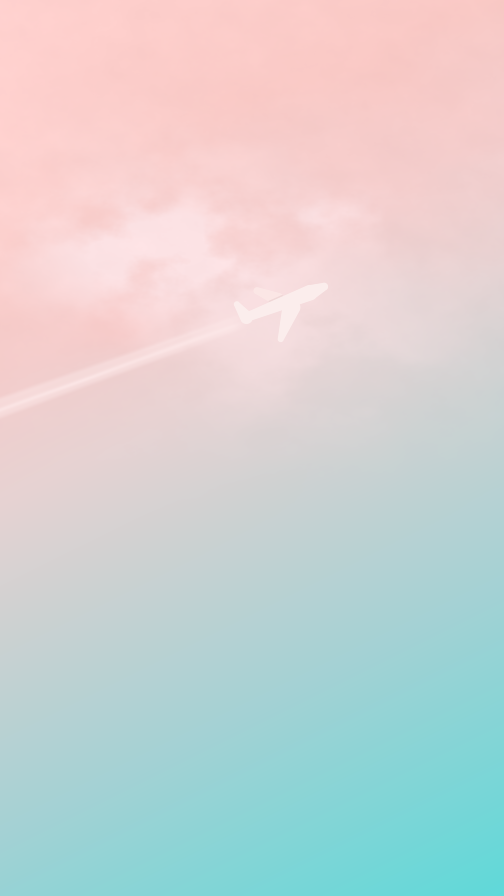
Reproduce this background procedurally as a WebGL 1 fragment shader.

```glsl
precision highp float;
uniform vec2 u_resolution;

// Canvas is one unit wide and HEIGHT units tall
const float HEIGHT = 1.7778;
const vec3 CLOUD = vec3(0.99, 0.895, 0.905);
const vec3 ROSE = vec3(0.975, 0.775, 0.765);
const vec3 BLUSH = vec3(1.0, 0.82, 0.81);
const vec3 PLANE = vec3(0.985, 0.93, 0.925);
const vec3 FAR_WING = vec3(0.985, 0.905, 0.90);
const vec3 WING_SHADE = vec3(0.93, 0.83, 0.83);
const vec3 TRAIL = vec3(0.99, 0.91, 0.91);

float hash(vec2 cell) {
  vec3 h = fract(cell.xyx * 0.1031);
  h += dot(h, h.yzx + 33.33);
  return fract((h.x + h.y) * h.z);
}

float valueNoise(vec2 p) {
  vec2 cell = floor(p);
  vec2 f = fract(p);
  f = f * f * (3.0 - 2.0 * f);
  float low = mix(hash(cell), hash(cell + vec2(1.0, 0.0)), f.x);
  float high = mix(hash(cell + vec2(0.0, 1.0)), hash(cell + 1.0), f.x);
  return mix(low, high, f.y);
}

float fbm(vec2 p) {
  float sum = 0.0;
  float weight = 0.5;
  for (int i = 0; i < 6; i++) {
    sum += weight * valueNoise(p);
    p = mat2(1.6, 1.2, -1.2, 1.6) * p + 7.3;
    weight *= 0.54;
  }
  return sum;
}

// Blend toward the next colour between two gradient positions
vec3 stopTo(vec3 base, vec3 next, float from, float to, float t) {
  return mix(base, next, clamp((t - from) / (to - from), 0.0, 1.0));
}

vec3 skyColor(float t) {
  vec3 c = BLUSH;
  c = stopTo(c, vec3(0.975, 0.785, 0.77), 0.0, 0.2, t);
  c = stopTo(c, vec3(0.955, 0.80, 0.795), 0.2, 0.335, t);
  c = stopTo(c, vec3(0.90, 0.825, 0.825), 0.335, 0.442, t);
  c = stopTo(c, vec3(0.81, 0.82, 0.82), 0.442, 0.542, t);
  c = stopTo(c, vec3(0.64, 0.82, 0.83), 0.542, 0.73, t);
  return stopTo(c, vec3(0.37, 0.85, 0.85), 0.73, 1.0, t);
}

float glow(vec2 p, vec2 center, vec2 radius) {
  vec2 d = (p - center) / radius;
  return exp(-dot(d, d));
}

// Distance to a segment whose radius changes from ra to rb
float taper(vec2 p, vec2 a, vec2 b, float ra, float rb) {
  vec2 ab = b - a;
  float h = clamp(dot(p - a, ab) / dot(ab, ab), 0.0, 1.0);
  return length(p - a - ab * h) - mix(ra, rb, h);
}

float cover(float dist, float soft) {
  return 1.0 - smoothstep(-soft, soft, dist);
}

float planeBody(vec2 p) {
  float d = taper(p, vec2(0.486, 1.147), vec2(0.615, 1.197), 0.009, 0.0155);
  d = min(d, taper(p, vec2(0.615, 1.197), vec2(0.643, 1.209), 0.0155, 0.008));
  d = min(d, taper(p, vec2(0.578, 1.168), vec2(0.557, 1.105), 0.018, 0.006));
  return min(d, taper(p, vec2(0.489, 1.148), vec2(0.470, 1.174), 0.013, 0.006));
}

// Crisp-edged band with a bright core, running from the tail to the left edge
float trailAmount(vec2 p, vec2 tail, vec2 dir) {
  vec2 d = p - tail;
  float along = dot(d, dir);
  float across = dot(d, vec2(dir.y, -dir.x));
  float halfWidth = 0.014 + 0.009 * max(along, 0.0);
  float band = cover(abs(across) - halfWidth, 0.005);
  float core = exp(-pow((across + 0.004) / 0.0045, 2.0));
  float streak = 0.85 + 0.3 * valueNoise(vec2(along * 9.0, across * 180.0));
  return (0.42 * band * streak + 0.42 * core) * smoothstep(-0.02, 0.02, along);
}

void main() {
  vec2 p = gl_FragCoord.xy / u_resolution * vec2(1.0, HEIGHT);
  float pixel = 0.6 / u_resolution.x;

  // Diagonal sky, slightly warped near the top
  float puff = fbm(p * vec2(4.0, 6.0) + 3.0);
  float t = (HEIGHT - p.y + 0.5 * p.x) / (HEIGHT + 0.5);
  float upper = smoothstep(0.75, 1.3, p.y);
  vec3 color = skyColor(t + (puff - 0.5) * 0.07 * upper);
  color = mix(color, BLUSH, 0.7 * glow(p, vec2(0.0, 1.55), vec2(0.16, 0.3)));
  color = mix(color, ROSE, 0.6 * glow(p, vec2(0.24, 1.15), vec2(0.10, 0.06)));

  // Clouds
  float haze = glow(p, vec2(0.32, 1.28), vec2(0.27, 0.12));
  haze += 0.55 * glow(p, vec2(0.67, 1.35), vec2(0.12, 0.05));
  haze += 0.45 * glow(p, vec2(0.58, 1.10), vec2(0.28, 0.16));
  haze += 0.18 * glow(p, vec2(0.35, 1.48), vec2(0.35, 0.10));
  float wisps = smoothstep(0.3, 0.72, fbm(p * vec2(6.0, 9.0) + 11.0));
  color = mix(color, CLOUD, clamp(haze * (0.25 + 0.95 * wisps), 0.0, 0.9));
  color += (fbm(p * vec2(18.0, 24.0)) - 0.5) * 0.022 * upper;

  // Trail and airplane
  color = mix(color, TRAIL, trailAmount(p, vec2(0.475, 1.139), vec2(-0.941, -0.338)));
  float farWing = taper(p, vec2(0.551, 1.184), vec2(0.510, 1.201), 0.013, 0.007);
  float body = planeBody(p);
  color = mix(color, FAR_WING, 0.95 * cover(farWing, pixel));
  color = mix(color, WING_SHADE, 0.8 * cover(farWing, pixel) * cover(body - 0.003, pixel));
  color = mix(color, PLANE, cover(body, pixel));

  gl_FragColor = vec4(color, 1.0);
}
```
